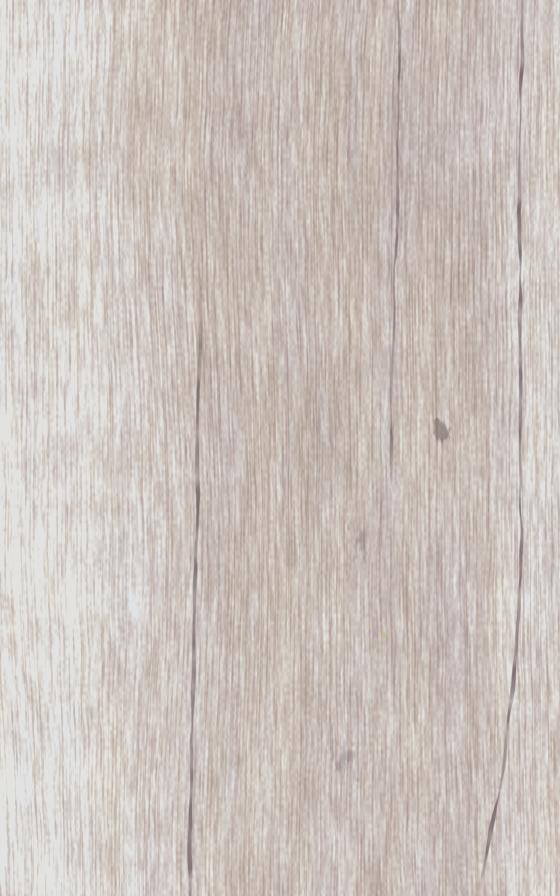
Write a WebGL 1 fragment shader that draws this texture.

```glsl
precision highp float;
// Pale, whitewashed oak board with upright grain.
// Stretched value noise makes fibres, pores and smudges; a tone ramp colours
// them, then thin wavering cracks and small knots are laid on top.

uniform vec2 u_resolution;

const float ASPECT = 0.625;
const vec3 UMBER  = vec3(0.66, 0.595, 0.585);
const vec3 TAUPE  = vec3(0.75, 0.70, 0.67);
const vec3 BEIGE  = vec3(0.79, 0.75, 0.73);
const vec3 CREAM  = vec3(0.83, 0.81, 0.785);
const vec3 CHALK  = vec3(0.885, 0.885, 0.88);
const vec3 CRACK_COLOR = vec3(0.47, 0.41, 0.42);
const vec3 MOSS   = vec3(0.72, 0.72, 0.36);

const float STREAK_AMOUNT = 0.045;
const float FIBRE_AMOUNT  = 0.075;
const float RELIEF_AMOUNT = 0.050;
const float GRIT_AMOUNT   = 0.060;
const float PORE_AMOUNT   = 0.065;
const float SMUDGE_AMOUNT = 0.060;
const float RIPPLE_AMOUNT = 0.026;

float hash(vec2 p) {
  vec3 q = fract(p.xyx * 0.1031);
  q += dot(q, q.yzx + 33.33);
  return fract((q.x + q.y) * q.z);
}

float noise(vec2 p) {
  vec2 i = floor(p), f = fract(p);
  f = f * f * (3.0 - 2.0 * f);
  float low = mix(hash(i), hash(i + vec2(1.0, 0.0)), f.x);
  float high = mix(hash(i + vec2(0.0, 1.0)), hash(i + 1.0), f.x);
  return mix(low, high, f.y);
}

float fbm(vec2 p) {
  float sum = 0.0, amp = 0.533;
  for (int i = 0; i < 4; i++) {
    sum += amp * noise(p);
    p = p * 2.03 + 17.7;
    amp *= 0.5;
  }
  return sum;
}

// Broken thin lines, one per jittered column
float pores(vec2 p, float columns, float breaks) {
  float x = p.x * columns;
  float id = floor(x);
  float center = 0.3 + 0.4 * hash(vec2(id, columns));
  float halfWidth = 0.0009 * columns;
  float line = 1.0 - smoothstep(0.4 * halfWidth, 1.6 * halfWidth, abs(fract(x) - center));
  float gaps = noise(vec2(id * 7.0 + 0.5, p.y * breaks));
  return line * smoothstep(0.42, 0.58, gaps);
}

// Upright split around pathX, fading at both ends
float crack(vec2 p, float pathX, float bottom, float top, float width) {
  float waver = 0.006 * (fbm(vec2(width * 9000.0, p.y * 16.0)) - 0.5);
  float w = width * (0.2 + 1.2 * noise(vec2(width * 5000.0, p.y * 26.0)));
  float soft = 0.9 / u_resolution.y;
  float line = 1.0 - smoothstep(w - soft, w + soft, abs(p.x - pathX * ASPECT - waver));
  float ends = smoothstep(bottom - 0.03, bottom + 0.03, p.y)
             * (1.0 - smoothstep(top - 0.06, top + 0.06, p.y));
  return line * ends * (0.35 + 0.65 * noise(vec2(width * 7000.0, p.y * 60.0)));
}

// Ragged dark blot, frayed along the grain
float knot(vec2 p, vec2 center, float radius) {
  vec2 d = (p - center * vec2(ASPECT, 1.0)) / radius;
  float ragged = length(d * vec2(1.0, 0.6)) + 2.4 * (fbm(p * vec2(170.0, 70.0)) - 0.45);
  return 1.0 - smoothstep(0.1, 0.9, ragged);
}

vec3 woodColor(float tone) {
  vec3 c = mix(UMBER, TAUPE, clamp((tone - 0.66) / 0.09, 0.0, 1.0));
  c = mix(c, BEIGE, clamp((tone - 0.75) / 0.04, 0.0, 1.0));
  c = mix(c, CREAM, clamp((tone - 0.79) / 0.04, 0.0, 1.0));
  return mix(c, CHALK, clamp((tone - 0.83) / 0.05, 0.0, 1.0));
}

void main() {
  vec2 uv = gl_FragCoord.xy / u_resolution;
  vec2 p = uv * vec2(ASPECT, 1.0);
  vec2 g = p;
  g.x += 0.016 * (noise(p * vec2(5.0, 2.5)) - 0.5) + 0.002 * (noise(p * vec2(24.0, 18.0)) - 0.5);

  // Broad light: chalky left, dim heart, pale right edge
  float edge = 0.12 * (fbm(vec2(g.x * 14.0, g.y * 2.5)) - 0.5);
  float leftSide = 1.0 - smoothstep(0.06, 0.46, uv.x + edge);
  float rightSide = smoothstep(0.84, 0.97, uv.x + edge);
  float tone = 0.797 + 0.076 * leftSide + 0.045 * rightSide - 0.016 * uv.y * (1.0 - leftSide);

  // Grain, from wide smudges to fine grit
  tone += SMUDGE_AMOUNT * (fbm(g * vec2(26.0, 6.0)) - 0.5);
  tone += STREAK_AMOUNT * (noise(g * vec2(190.0, 16.0)) - 0.5);
  vec2 fibre = g * vec2(360.0, 40.0) + 31.0;
  tone += FIBRE_AMOUNT * (noise(fibre) - 0.5);
  tone += RELIEF_AMOUNT * (noise(fibre * 1.2) - noise(fibre * 1.2 + vec2(0.9, 0.2)));
  tone += GRIT_AMOUNT * (noise(g * vec2(480.0, 230.0) + 57.0) - 0.5);
  float ripple = noise(vec2(p.x * 9.0, p.y * 42.0 + 2.0 * noise(p * 12.0))) - 0.5;
  tone += RIPPLE_AMOUNT * ripple * (0.4 + leftSide + rightSide);
  float pore = max(pores(g, 125.0, 8.0), 0.8 * pores(g + 3.0, 210.0, 24.0));
  tone -= PORE_AMOUNT * pore;

  vec3 color = woodColor(tone);
  float warmth = noise(g * vec2(50.0, 6.0) + 90.0) - 0.5 + 0.5 * pore;
  color += warmth * vec3(0.008, 0.0, -0.022);

  // Knots, cracks and a fleck of moss
  float blots = 0.6 * knot(p, vec2(0.787, 0.52), 0.013)
              + 0.35 * knot(p, vec2(0.645, 0.40), 0.016)
              + 0.35 * knot(p, vec2(0.615, 0.155), 0.018);
  color = mix(color, CRACK_COLOR, min(blots, 0.8));
  float bend = max(0.42 - uv.y, 0.0);
  float splits = crack(p, 0.338 + 0.03 * uv.y, -0.1, 0.64, 0.0021);
  splits = max(splits, 0.9 * crack(p, 0.70 + 0.012 * smoothstep(0.5, 0.9, uv.y), 0.48, 1.1, 0.0014));
  splits = max(splits, crack(p, 0.93 - 0.43 * bend * bend, 0.03, 1.1, 0.0019));
  color = mix(color, CRACK_COLOR, splits);
  color = mix(color, MOSS, 0.7 * knot(p, vec2(0.685, 0.296), 0.005));
  gl_FragColor = vec4(clamp(color, 0.0, 1.0), 1.0);
}
```
